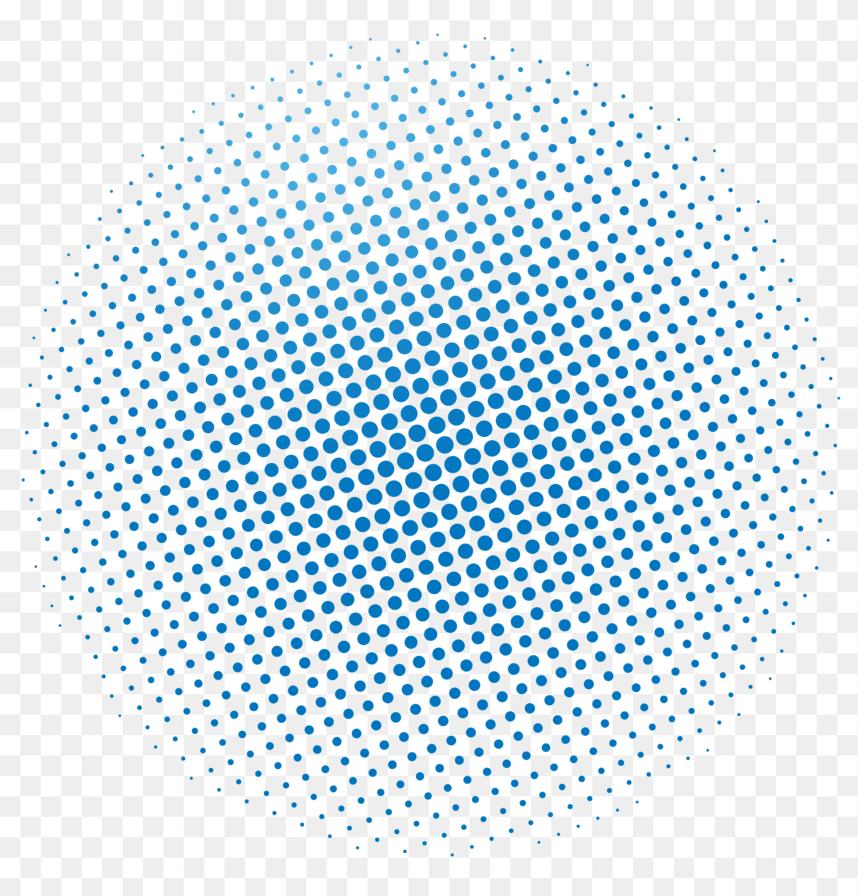
Reproduce this background procedurally as a Shadertoy shader.

```glsl
// Tilted blue halftone disc, dots shrinking outwards, over a pale checkerboard.

#define DISC_CENTER  vec2(0.4805, 0.5013)
#define DISC_RADIUS  0.469
#define DISC_CUTOFF  0.461
#define GRID_ANCHOR  vec2(0.4965, 0.5035)
#define GRID_SPACING 0.0237
#define GRID_ANGLE   0.3889
#define DOT_RADIUS   0.0099
#define CHECKER_SIZE 0.02279
#define GLOW_CENTER  vec2(0.36, 0.88)
#define GLOW_SIZE    0.24

const vec3 DEEP_BLUE  = vec3(0.0, 0.46, 0.75);
const vec3 LIGHT_BLUE = vec3(0.31, 0.70, 0.89);
const vec3 PAPER      = vec3(1.0);
const vec3 PAPER_GREY = vec3(0.932);

// Checkerboard counted from the upper left, with edges one pixel wide
vec3 checkerboard(vec2 p, float pixel) {
    vec2 cell = vec2(p.x, 1.0 - p.y) / (2.0 * CHECKER_SIZE);
    vec2 wave = 0.25 - abs(fract(cell + 0.25) - 0.5);
    vec2 side = clamp(wave * 4.0 * CHECKER_SIZE / pixel, -1.0, 1.0);
    return mix(PAPER_GREY, PAPER, 0.5 + 0.5 * side.x * side.y);
}

// Dot radius: its area falls linearly with distance from the disc centre
float dotRadius(vec2 center) {
    float d = distance(center, DISC_CENTER);
    return DOT_RADIUS * sqrt(max(1.0 - d / DISC_RADIUS, 0.0)) * step(d, DISC_CUTOFF);
}

// Blue, brightened by a soft glow at the upper left
vec3 dotColor(vec2 center) {
    vec2 offset = (center - GLOW_CENTER) / GLOW_SIZE;
    return mix(DEEP_BLUE, LIGHT_BLUE, exp(-dot(offset, offset)));
}

void mainImage(out vec4 fragColor, in vec2 fragCoord) {
    float pixel = 1.0 / iResolution.y;
    vec2 p = fragCoord * pixel;

    // Nearest point of the tilted square grid
    float c = cos(GRID_ANGLE), s = sin(GRID_ANGLE);
    mat2 tilt = mat2(c, s, -s, c);
    vec2 grid = (p - GRID_ANCHOR) * tilt / GRID_SPACING;
    vec2 center = GRID_ANCHOR + tilt * round(grid) * GRID_SPACING;

    // Smooth-edged dot over the checkerboard
    float radius = dotRadius(center);
    float edge = distance(p, center) - radius;
    float coverage = 1.0 - smoothstep(-0.85 * pixel, 0.85 * pixel, edge);
    coverage *= step(1e-5, radius);
    fragColor = vec4(mix(checkerboard(p, pixel), dotColor(center), coverage), 1.0);
}
```
